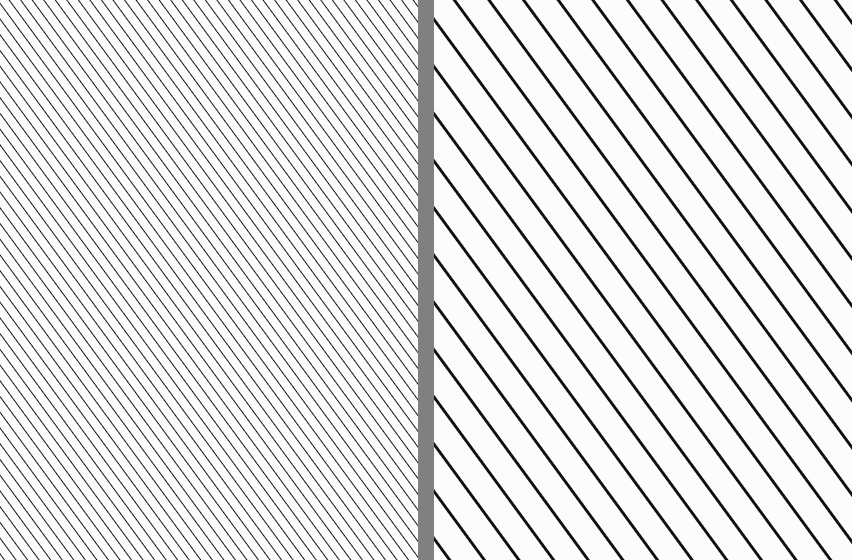
Left: the whole. Right: its middle third, enlarged.
A WebGL 1 fragment shader for this pattern:

```glsl
precision highp float;
// Thin dark parallel diagonals falling from left to right on a near-white sheet.
// A linear phase counts the stripes; the distance to the nearest whole phase
// gives each line, smoothed by its exact coverage of a pixel-wide strip.

uniform vec2 u_resolution;

const vec2 REPEATS = vec2(36.21, 35.6);  // lines crossed along the width and height
const float PHASE = 0.79;                // stripe offset at the top left corner
const float LINE_WIDTH = 0.104;          // share of the gap between line centres
const vec3 PAPER = vec3(0.988);
const vec3 INK = vec3(0.06);

// Share of a strip of the given width, centred at dist, covered by the line.
float lineCoverage(float dist, float width, float strip) {
  float overlap = 0.5 * (width + strip) - dist;
  return clamp(overlap, 0.0, min(width, strip)) / strip;
}

void main() {
  vec2 uv = gl_FragCoord.xy / u_resolution;

  // Stripe count, measured from the top left corner
  float stripe = dot(REPEATS, vec2(uv.x, uv.y - 1.0)) - PHASE;
  float dist = abs(fract(stripe + 0.5) - 0.5);

  // One pixel across the lines, in stripe units
  float pixel = length(REPEATS / u_resolution);

  float ink = lineCoverage(dist, LINE_WIDTH, pixel);
  gl_FragColor = vec4(mix(PAPER, INK, ink), 1.0);
}
```
